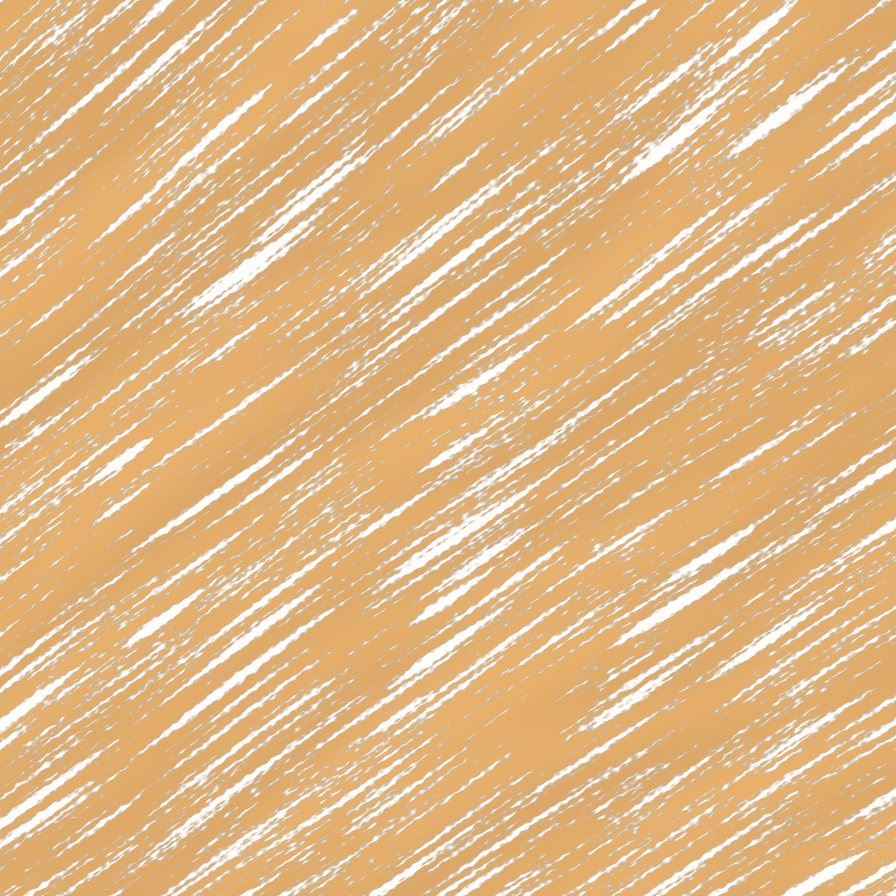
Write a Shadertoy shader that draws this texture.

```glsl
// Dry brush hatching: white ragged slits left between ochre paint strokes.
// Stretched cells each hold one tapered stroke, at four sizes; cellular grain
// tears the edges, and layered sines bend the strokes and vary the paint tone.

const vec3 PAINT_DARK  = vec3(0.862, 0.655, 0.402);
const vec3 PAINT_LIGHT = vec3(0.908, 0.690, 0.420);
const vec3 PAPER       = vec3(1.000, 0.998, 0.992);
const vec3 EDGE_SHADE  = vec3(0.095, 0.054, 0.010);  // greyish rim of the paint
const vec3 HAZE        = vec3(0.850, 0.705, 0.530);  // thin paint around the slits

const float ANGLE    = 0.625;   // stroke direction in radians
const float FAN      = 0.14;    // how much the direction turns across the canvas
const float BEND     = 0.005;   // waviness of the strokes
const float SOFTNESS = 0.0019;  // edge width
const float HAZE_REACH    = 0.0042;
const float HAZE_STRENGTH = 0.35;

// Cell length, cell spacing, thinnest and thickest half width
const vec4 BOLD   = vec4(0.330, 0.0340, 0.0030, 0.0068);
const vec4 MEDIUM = vec4(0.270, 0.0190, 0.0017, 0.0040);
const vec4 FINE   = vec4(0.140, 0.0115, 0.0008, 0.0023);
const vec4 SPECK  = vec4(0.042, 0.0066, 0.0003, 0.0014);

const vec2 GRAIN_SCALE = vec2(100.0, 250.0);
const float ROUGHNESS  = 0.0040;
const float COVER      = 0.0032;  // how far calm areas hide the thin strokes

vec4 hash4(vec2 p) {
    vec4 h = fract(p.xyxy * vec4(0.1031, 0.1030, 0.0973, 0.1099));
    h += dot(h, h.wzxy + 33.33);
    return fract((h.xxyz + h.yzzw) * h.zywx);
}

// Distance to the nearest cell point
float cellular(vec2 p) {
    vec2 id = floor(p), f = fract(p);
    float nearest = 2.0;
    for (int j = -1; j <= 1; j++)
    for (int i = -1; i <= 1; i++) {
        vec2 n = vec2(float(i), float(j));
        vec2 d = n + hash4(id + n).xy - f;
        nearest = min(nearest, dot(d, d));
    }
    return sqrt(nearest);
}

// Signed depth inside the nearest tapered stroke, positive inside
float strokes(vec2 p, vec4 kind, float fill, float seed) {
    float row0 = floor(p.y / kind.y);
    float depth = -1.0;
    for (int j = -1; j <= 1; j++) {
        float row = row0 + float(j);
        float x = p.x / kind.x + 9.0 * hash4(vec2(row, seed)).x;
        vec4 rnd = hash4(vec2(floor(x) + seed, row + 3.0 * seed));
        vec4 form = hash4(vec2(row - seed, floor(x) + 5.0 * seed));

        float len = mix(0.35, 0.97, rnd.x);
        float centre = mix(0.5 * len, 1.0 - 0.5 * len, rnd.y);
        float t = 2.0 * (fract(x) - centre) / len;
        float lopsided = max(1.0 + (form.x - 0.5) * 1.7 * t, 0.2);
        float taper = (1.0 - t * t) * lopsided;
        taper = taper < 0.0 ? 4.0 * taper : taper;

        float halfWidth = mix(kind.z, kind.w, form.y * form.y) * taper;
        float axis = (row + 0.5 + 0.75 * (rnd.z - 0.5)) * kind.y;
        if (rnd.w < fill) depth = max(depth, halfWidth - abs(p.y - axis));
    }
    return depth;
}

// Smooth blotches between 0 and 1
float blotches(vec2 p) {
    float s = sin(7.0 * p.x + 11.0 * p.y + 2.0 * sin(9.0 * p.y - 4.0 * p.x));
    s += sin(17.0 * p.y - 9.0 * p.x + 2.0 * sin(6.0 * p.x + 1.3));
    return 0.5 + 0.25 * s;
}

void mainImage(out vec4 fragColor, in vec2 fragCoord) {
    // Turn the canvas so x runs along the strokes, then fan and bend it
    vec2 uv = (fragCoord - 0.5 * iResolution.xy) / iResolution.y;
    float c = cos(ANGLE), s = sin(ANGLE);
    vec2 p = vec2(c * uv.x + s * uv.y, c * uv.y - s * uv.x);
    p.y *= 1.0 - FAN * p.x;
    p.y += BEND * (sin(5.0 * p.x + 7.0 * p.y) + 0.4 * sin(13.0 * p.x - 19.0 * p.y));

    // Bare paper showing through, torn by the grain
    float calm = 1.0 - smoothstep(0.2, 0.85, blotches(1.4 * p + vec2(0.3, 0.7)));
    float grain = cellular(p * GRAIN_SCALE) - 0.5;
    float gap = strokes(p, BOLD, 0.62, 11.0);
    gap = max(gap, strokes(p, MEDIUM, 0.68, 23.0));
    gap = max(gap, strokes(p, FINE, 0.72, 37.0) - 0.4 * COVER * calm);
    gap = max(gap, strokes(p, SPECK, 0.62, 53.0) - COVER * calm);
    gap += ROUGHNESS * grain;
    float soft = max(SOFTNESS, 0.7 / iResolution.y);
    float bare = smoothstep(-soft, soft, gap);

    // Long bands of lighter and darker paint
    float band = blotches(p * vec2(0.5, 1.6));
    band += 0.16 * sin(62.0 * p.y + 5.0 * p.x + 2.0 * sin(8.0 * p.x));
    vec3 paint = mix(PAINT_DARK, PAINT_LIGHT, smoothstep(0.1, 0.95, band));
    paint = mix(paint, HAZE, HAZE_STRENGTH * smoothstep(-HAZE_REACH, 0.0, gap));

    // Rim shade peaks where the paint is one third worn through
    vec3 colour = mix(paint, PAPER, bare);
    colour -= EDGE_SHADE * 6.75 * bare * (1.0 - bare) * (1.0 - bare);
    fragColor = vec4(colour, 1.0);
}
```
